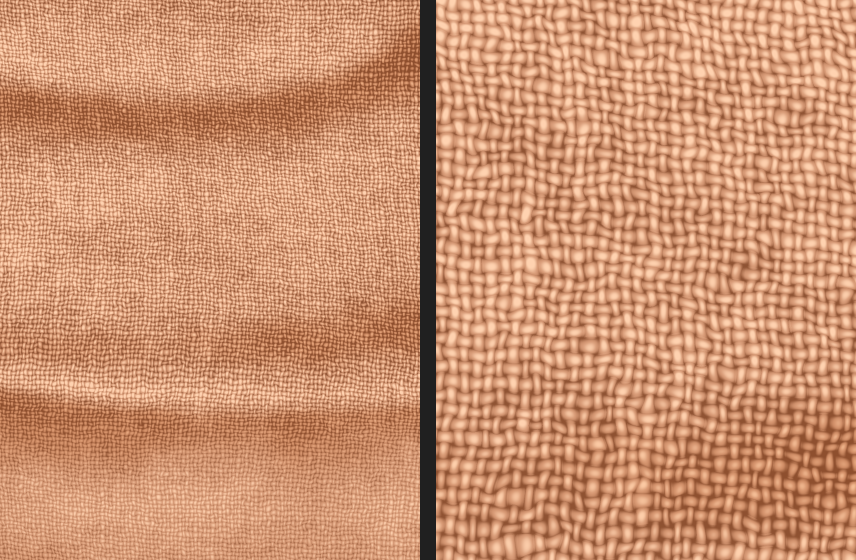
Left: the whole. Right: its middle third, enlarged.
Write a Shadertoy shader that draws this texture.

```glsl
#define THREADS vec2(103.0, 128.0)
#define GAP_COLOR vec3(0.56, 0.325, 0.20)
#define CLOTH_COLOR vec3(0.84, 0.60, 0.46)
#define LIGHT_COLOR vec3(1.0, 0.825, 0.69)
#define SHADOW_TINT vec3(0.99, 0.94, 0.88)
#define WEAVE_CONTRAST 1.2
#define THREAD_VARIATION 0.10
#define FOLD_STRENGTH 1.35
#define WOBBLE 0.55
#define ROW_TILT 0.07
#define SAMPLES 3
#define PI 3.14159

float hash(vec2 p) {
    return fract(sin(dot(p, vec2(127.1, 311.7))) * 43758.5453);
}

float noise(vec2 p) {
    vec2 i = floor(p), f = fract(p);
    f = f * f * (3.0 - 2.0 * f);
    return mix(mix(hash(i), hash(i + vec2(1, 0)), f.x),
               mix(hash(i + vec2(0, 1)), hash(i + vec2(1, 1)), f.x), f.y);
}

// Soft band around a line, with separate widths below and above it
float band(float d, float below, float above) {
    float w = d < 0.0 ? below : above;
    return exp(-d * d / (w * w));
}

// Heights of the curved crease lines
float upperCrease(float x) {
    return 0.835 - 0.10 * x + 0.19 * x * x * x;
}

float lowerCrease(float x) {
    return 0.315 - 0.11 * x + 0.09 * x * x;
}

// Broad light and shade over the draped cloth
float foldShade(vec2 uv) {
    float x = uv.x;
    float up = uv.y - upperCrease(x);
    float low = uv.y - lowerCrease(x);
    float s = -0.22 * band(up + 0.015, 0.06, 0.035);
    s += 0.13 * band(up - 0.055, 0.03, 0.08) * (1.0 - 0.5 * x);
    s += 0.09 * band(uv.y - 0.62 - 0.05 * x, 0.16, 0.10);
    s -= 0.18 * band(low - 0.075 - 0.04 * x, 0.04, 0.055) * mix(0.5, 1.0, x);
    s += 0.18 * band(low - 0.008, 0.012, 0.025) * (1.0 - 0.5 * x);
    s -= 0.19 * band(low + 0.035, 0.085, 0.022);
    s += 0.06 * band(uv.y - 0.09, 0.05, 0.06);
    s -= 0.16 * smoothstep(0.72, 1.1, x) * smoothstep(0.8, 1.0, uv.y);
    s += 0.12 * (noise(uv * vec2(4.0, 9.0)) - 0.5);
    s += 0.07 * (noise(uv * vec2(13.0, 22.0) + 5.0) - 0.5);
    return s * FOLD_STRENGTH;
}

// Thread coordinates, bent by the folds and by uneven weaving
vec2 threadCoord(vec2 uv) {
    vec2 q = uv * THREADS;
    q.y += ROW_TILT * q.x + 1.6 * sin(uv.x * 4.0 + uv.y * 6.0);
    q.y += 1.3 * band(uv.y - lowerCrease(uv.x), 0.06, 0.06);
    q.x += 1.6 * sin(uv.y * 7.0 + uv.x * 2.0);
    q += WOBBLE * (vec2(noise(q * 0.23), noise(q * 0.23 + 47.0)) - 0.5);
    q += WOBBLE * (vec2(noise(q * 0.7 + 9.0), noise(q * 0.7 + 81.0)) - 0.5);
    return q;
}

// Plain weave: each thread rises over every second crossing
float weave(vec2 q) {
    vec2 id = floor(q);
    vec2 f = fract(q) - 0.5;
    vec2 profile = cos(PI * f);
    float over = 1.0 - 2.0 * mod(id.x + id.y, 2.0);

    // Thickness drifts along each thread, leaving short slubs
    float warpSlub = noise(vec2(id.x * 7.3, q.y * 0.22));
    float weftSlub = noise(vec2(q.x * 0.22, id.y * 5.7 + 31.0));
    vec2 body = pow(max(profile, 0.001),
                    mix(vec2(1.5, 1.1), vec2(0.65, 0.5), vec2(warpSlub, weftSlub)));

    // Open holes remain where four threads meet
    float warp = body.x * (0.62 + 0.38 * over * profile.y);
    float weft = 0.94 * body.y * (0.62 - 0.38 * over * profile.x);
    float tone = warp > weft ? warpSlub : weftSlub;
    float fibre = hash(id + 3.0) - 0.5;

    // Slanting light catches one flank of every raised thread
    float flank = 0.28 * over * (f.y - f.x) * profile.x * profile.y;
    return max(warp, weft) - 0.66 + flank
         + THREAD_VARIATION * (2.0 * (tone - 0.5) + 1.3 * fibre);
}

vec3 clothRamp(float t) {
    vec3 c = mix(GAP_COLOR, CLOTH_COLOR, smoothstep(-0.15, 0.55, t));
    return mix(c, LIGHT_COLOR, smoothstep(0.45, 1.05, t));
}

void mainImage(out vec4 fragColor, in vec2 fragCoord) {
    vec2 uv = fragCoord / iResolution.xy;
    float shade = foldShade(uv);

    // The weave softens in the nearest part of the cloth
    float low = uv.y - lowerCrease(uv.x);
    float focus = mix(0.6, 1.0, smoothstep(-0.10, 0.03, low));

    // Average several points for smooth thread edges
    vec3 color = vec3(0.0);
    for (int j = 0; j < SAMPLES; j++) {
        for (int i = 0; i < SAMPLES; i++) {
            vec2 offset = (vec2(i, j) + 0.5) / float(SAMPLES) - 0.5;
            vec2 point = (fragCoord + offset) / iResolution.xy;
            float relief = weave(threadCoord(point));
            color += clothRamp(0.55 + shade + WEAVE_CONTRAST * focus * relief);
        }
    }
    color /= float(SAMPLES * SAMPLES);

    // Shadows turn warmer
    color *= mix(vec3(1.0), SHADOW_TINT, smoothstep(0.0, 0.3, -shade));
    fragColor = vec4(color, 1.0);
}
```
